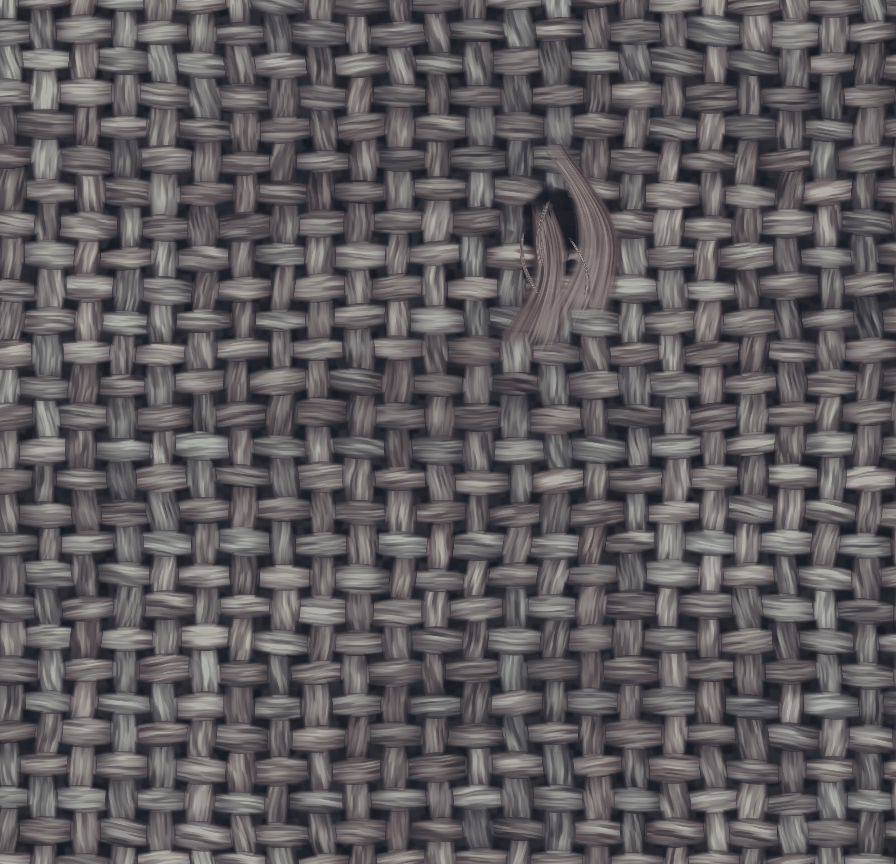
Write a Shadertoy shader that draws this texture.

```glsl
// Coarse plain-weave cloth with a small torn hole and frayed tufts.
// Each crossing is a rounded yarn segment, horizontal or vertical by checker
// parity; neighbouring segments are blended by height, fibres are cellular noise.

#define GRID vec2(22.9, 27.0)
#define GRID_SHIFT vec2(0.31, 0.5)
#define WEFT_HALF 0.42
#define WARP_HALF 0.365
#define FIBRE_CONTRAST 0.80
#define YARN_VARIATION 0.26
#define GAP_COLOR vec3(0.095, 0.105, 0.135)
#define MID_COLOR vec3(0.35, 0.33, 0.345)
#define LIGHT_COLOR vec3(0.68, 0.68, 0.655)
#define HOLE_CENTER vec2(0.626, 0.736)
#define HOLE_RADIUS vec2(0.046, 0.042)

const float PI = 3.14159;

vec2 hash2(vec2 p) {
    vec3 q = fract(vec3(p.xyx) * vec3(0.1031, 0.1030, 0.0973));
    q += dot(q, q.yzx + 33.33);
    return fract((q.xx + q.yz) * q.zy);
}

// Soft cellular noise: random cell shades weighted by distance
float cellShade(vec2 p) {
    vec2 cell = floor(p);
    float sum = 0.0, weight = 0.0;
    for (int y = -1; y <= 1; y++)
    for (int x = -1; x <= 1; x++) {
        vec2 c = cell + vec2(x, y);
        vec2 d = c + 0.2 + 0.6 * hash2(c) - p;
        float w = exp(-7.0 * dot(d, d));
        sum += w * hash2(c + 71.0).x;
        weight += w;
    }
    return sum / weight;
}

// Streaks along x, with a gentle twist
float fibres(vec2 p, float seed) {
    p.y += 0.13 * p.x * sin(seed * 5.0) + 0.015 * sin(p.x * 5.0 + seed * 9.0);
    p += seed * vec2(17.0, 29.0);
    return 0.55 * cellShade(p * vec2(1.1, 7.0)) + 0.45 * cellShade(p * vec2(1.9, 17.0) + 40.0);
}

vec3 yarnColor(float tone, float warmth) {
    vec3 c = mix(GAP_COLOR, MID_COLOR, clamp(tone / 0.45, 0.0, 1.0));
    c = mix(c, LIGHT_COLOR, clamp((tone - 0.45) / 0.55, 0.0, 1.0));
    return c + warmth * vec3(0.014, -0.004, -0.006) * smoothstep(0.1, 0.4, tone);
}

// Weave at grid position p; holeMask removes yarn
vec3 weave(vec2 p, float pixel, float holeMask) {
    vec2 cell = floor(p);
    float cover = 0.0, total = 1e-4, tone = 0.0, warmth = 0.0;
    for (int y = -1; y <= 1; y++)
    for (int x = -1; x <= 1; x++) {
        vec2 id = cell + vec2(x, y);
        vec2 q = p - id - 0.5;
        bool isWeft = mod(id.x + id.y, 2.0) > 0.5;
        vec2 rnd = hash2(id + 13.0), rnd2 = hash2(id + 57.0);
        vec2 yarn = hash2(isWeft ? vec2(3.0, id.y) : vec2(id.x, 91.0));
        if (!isWeft) q = q.yx;                      // x runs along the yarn
        q.y += (rnd.x - 0.5) * 0.15 + q.x * (rnd.y - 0.5) * 0.18;

        float reach = isWeft ? 0.84 : 0.90;
        float along = clamp(abs(q.x) / reach, 0.0, 1.0);
        float halfWidth = (isWeft ? WEFT_HALF : WARP_HALF) * (0.84 + 0.32 * rnd2.x);
        halfWidth *= 1.0 - (isWeft ? 0.30 : 0.14) * along * along;
        float edge = halfWidth - abs(q.y);
        float alpha = smoothstep(-0.5 * pixel, 0.10 + pixel, edge) * smoothstep(1.0, 0.86, along);
        if (alpha <= 0.0) continue;

        // Rounded across, sinking at both ends
        float crown = 1.0 - along * along;
        float across = q.y / halfWidth;
        float rounded = sqrt(max(1.0 - across * across, 0.0));
        float shade = (isWeft ? 0.71 : 0.66) + YARN_VARIATION * (rnd2.y - 0.5);
        shade += 0.14 * (yarn.x - 0.5);
        shade += FIBRE_CONTRAST * (fibres(q, rnd.x + rnd2.y) - 0.5);
        shade *= (0.36 + 0.64 * rounded) * (0.40 + 0.60 * crown);
        shade *= isWeft ? 1.0 - 0.12 * across : 1.0;

        float w = alpha * exp(11.0 * crown);
        total += w;
        tone += w * shade;
        warmth += w * (rnd.y + yarn.y - 0.9);
        cover = max(cover, alpha);
    }
    float broad = 1.0 + 0.06 * sin(p.x * 0.41 + sin(p.y * 0.23)) + 0.05 * sin(p.y * 0.67 + p.x * 0.13);
    // Faint loose fibres seen deep in the gaps
    float deep = 0.16 * cellShade(p * vec2(5.0, 4.0)) * (1.0 - cover);
    float visible = (tone / total * cover * broad + deep) * (1.0 - holeMask);
    return yarnColor(visible, warmth / total);
}

// Paints a bent bundle of loose fibres from foot (wide) to tip (narrow)
void tuft(inout vec3 color, vec2 uv, vec2 foot, vec2 tip, float bend, float width, float seed) {
    float t = (uv.y - foot.y) / (tip.y - foot.y);
    float center = mix(foot.x, tip.x, t) + bend * sin(PI * t);
    float halfWidth = width * (mix(1.0, 0.45, smoothstep(0.0, 0.75, t)) + 0.08 * sin(t * 9.0 + seed));
    float across = (uv.x - center) / halfWidth;
    if (abs(across) > 1.3 || t < -0.1 || t > 1.1) return;
    float strand = fibres(vec2(t * 1.8, across * 0.8), seed);
    float fray = 0.16 * (strand - 0.5);
    float ends = smoothstep(-0.06, 0.14, t + fray) * smoothstep(1.06, 0.92, t + fray);
    float alpha = ends * smoothstep(1.1, 0.65, abs(across) + 2.0 * fray);
    float tone = (0.62 + 0.7 * (strand - 0.5)) * (1.0 - 0.25 * across * across);
    color = mix(color, yarnColor(tone, 1.6), alpha * 0.94);
}

void mainImage(out vec4 fragColor, in vec2 fragCoord) {
    vec2 uv = fragCoord / iResolution.xy;
    vec2 p = vec2(uv.x, 1.0 - uv.y) * GRID + GRID_SHIFT;
    p += 0.07 * vec2(sin(p.y * 0.53 + p.x * 0.2), sin(p.x * 0.47 + p.y * 0.31));

    // Ragged hole
    vec2 h = (uv - HOLE_CENTER) / HOLE_RADIUS;
    float ragged = length(h) + 0.7 * (cellShade(uv * 60.0) - 0.5);
    vec3 color = weave(p, GRID.y / iResolution.y, 0.92 * smoothstep(1.1, 0.7, ragged));

    // Frayed tufts and stray hairs
    tuft(color, uv, vec2(0.588, 0.600), vec2(0.607, 0.755), 0.016, 0.035, 1.3);
    tuft(color, uv, vec2(0.642, 0.635), vec2(0.620, 0.825), 0.036, 0.038, 2.7);
    for (float i = 0.0; i < 4.0; i++) {
        vec2 r = hash2(vec2(i, 7.0)) - 0.5;
        vec2 foot = HOLE_CENTER + vec2(0.10, 0.08) * r - vec2(0.0, 0.05);
        tuft(color, uv, foot, foot + vec2(0.05 * r.y, 0.07), 0.03 * r.x, 0.004, i);
    }
    fragColor = vec4(color, 1.0);
}
```
